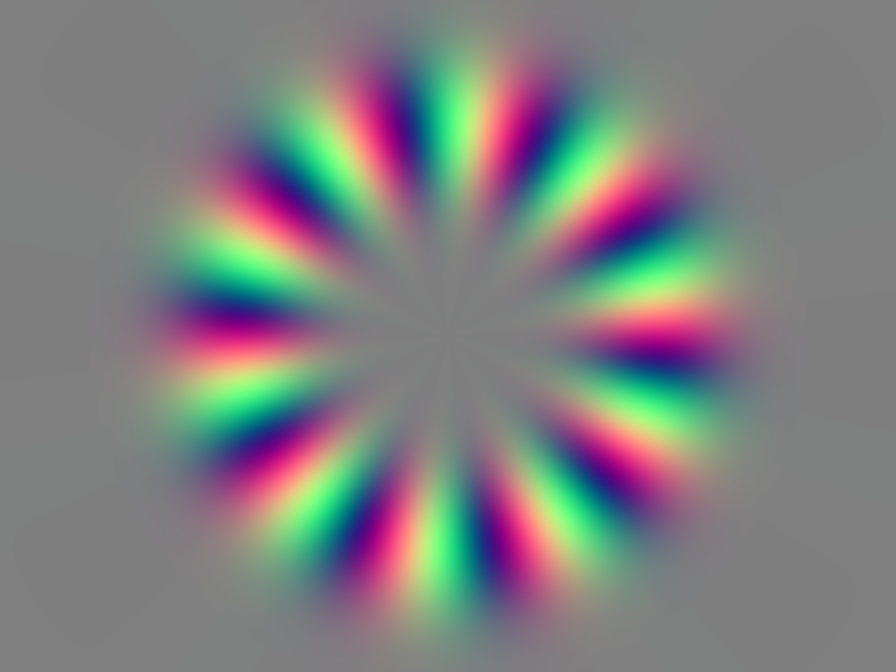
Write a WebGL 2 fragment shader that draws this background.

```glsl
#version 300 es
precision highp float;

uniform vec2 u_resolution;
out vec4 fragColor;

// Soft radial band centred on the given radius
float ringGlow(float dist, float radius, float width) {
    float d = (dist - radius) / width;
    return exp(-d * d);
}

void main() {
    // Centred coordinates, half the canvas height is one unit
    vec2 p = (2.0 * gl_FragCoord.xy - u_resolution) / u_resolution.y;

    // Ten colour cycles around the centre, green a quarter turn behind red
    float phase = 10.0 * atan(p.y, p.x) - 1.0;
    vec2 wave = vec2(cos(phase), sin(phase));

    // The waves tint a neutral grey only within the ring
    float glow = ringGlow(length(p), 0.63, 0.2);
    vec3 color = vec3(0.5 + 0.5 * glow * wave, 0.5);

    fragColor = vec4(color, 1.0);
}
```
